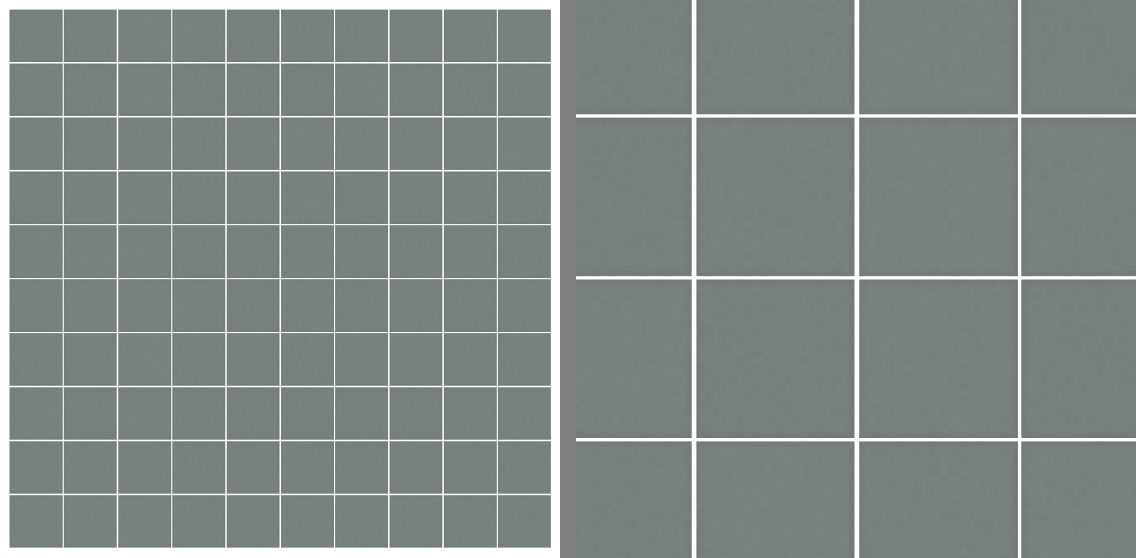
Left, the full canvas; right, a detail of the centre.
Give the GLSL for this texture, as a WebGL 2 fragment shader.

```glsl
#version 300 es
precision highp float;
// Ten by ten slate grey square tiles on white, parted by hairline joints.
// Each axis is folded into tile cells; joint widths vary from line to line,
// and hashed grain with slightly darker rims gives a faint worn surface.
uniform vec2 u_resolution;
out vec4 outColor;

// Sine-free hash of a 2D cell to 0..1
float hash(vec2 cell) {
    vec3 h = fract(cell.xyx * vec3(0.1031, 0.1030, 0.0973));
    h += dot(h, h.yzx + 33.33);
    return fract((h.x + h.y) * h.z);
}

void main() {
    vec2 uv = gl_FragCoord.xy / u_resolution;
    vec2 pixel = 1.0 / u_resolution;

    // Tile coordinates: 0 at the middle joint, -5 to 5 across the field
    vec2 pitch = vec2(0.0969, 0.0967);
    vec2 grid = (uv - vec2(0.5005, 0.5007)) / pitch;
    vec2 joint = round(grid);
    vec2 jointDist = abs(grid - joint) * pitch;

    // Uneven joints: irregular across, finer in the middle rows
    float wideColumn = step(0.4, fract((joint.x + 5.0) * 0.37));
    float wideRow = step(1.5, abs(joint.y));
    vec2 jointWidth = mix(vec2(0.0020), vec2(0.0028), vec2(wideColumn, wideRow));

    // Antialiased tile coverage, cut off outside the field
    vec2 rimDist = jointDist - 0.5 * jointWidth;
    vec2 inside = clamp(rimDist / pixel + 0.5, 0.0, 1.0) * step(abs(grid), vec2(5.0));
    float tile = inside.x * inside.y;

    // Tile surface: slight tone shift, fine grain and a darker rim
    float tone = 0.004 * (hash(floor(grid) + 17.0) - 0.5);
    float grain = 0.010 * (hash(floor(uv * 256.0)) - 0.5);
    float rim = 1.0 - smoothstep(0.0, 0.005, min(rimDist.x, rimDist.y));
    vec3 slate = vec3(0.470, 0.504, 0.499) + tone + grain - 0.02 * rim;

    outColor = vec4(mix(vec3(1.0), slate, tile), 1.0);
}
```
